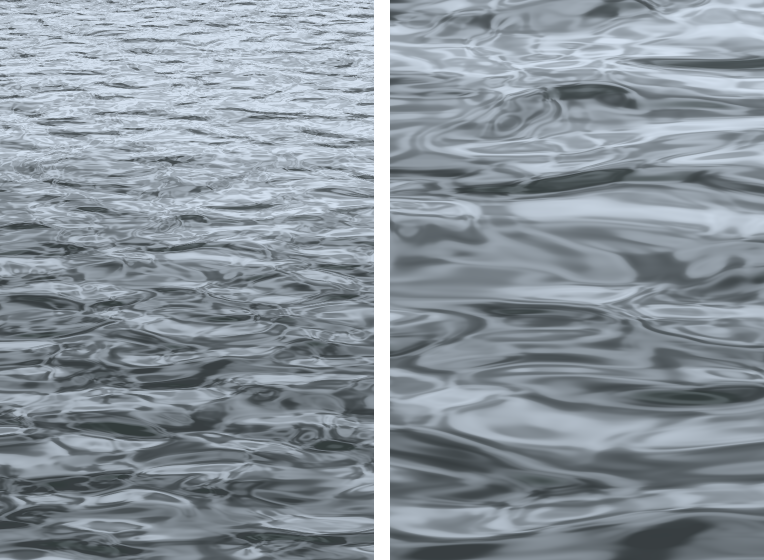
Left: the whole. Right: its middle third, enlarged.
This texture is drawn by a Shadertoy shader. Its source:

```glsl
vec2 randomDirection(vec2 cell) {
    float angle = 6.2832 * fract(sin(dot(cell, vec2(127.1, 311.7))) * 43758.55);
    return vec2(cos(angle), sin(angle));
}

float gradientNoise(vec2 p) {
    vec2 cell = floor(p), f = p - cell;
    vec2 blend = f * f * f * (f * (f * 6.0 - 15.0) + 10.0);
    vec2 right = vec2(1, 0), up = vec2(0, 1);
    float a = dot(randomDirection(cell), f);
    float b = dot(randomDirection(cell + right), f - right);
    float c = dot(randomDirection(cell + up), f - up);
    float d = dot(randomDirection(cell + 1.0), f - 1.0);
    return mix(mix(a, b, blend.x), mix(c, d, blend.x), blend.y);
}

// Rolling waves; ripples grow stronger with distance
float waveHeight(vec2 p, float far) {
    p += 0.45 * vec2(gradientNoise(p * 0.7 + 31.0), gradientNoise(p * 0.6 + 57.0));
    float height = gradientNoise(p + vec2(0.0, 0.12 * p.x));
    height += 0.42 * gradientNoise(p * vec2(1.5, 1.7) + vec2(9.0, -0.3 * p.x));
    return height + mix(0.05, 0.17, far) * gradientNoise(p * vec2(3.1, 3.4) + 17.0);
}

// Uneven cloud light, looked up by the direction of the reflected ray
float cloudLight(vec2 ray) {
    float light = gradientNoise(ray * 1.5 + 4.3) + 0.5 * gradientNoise(ray * 3.2 + 11.6);
    return mix(light, smoothstep(-0.25, 0.25, light) - 0.5, 0.4);
}

vec3 waterColor(vec2 uv) {
    // Perspective: cells shrink evenly towards the horizon
    float depth = 1.0 / (1.18 - uv.y);
    float far = smoothstep(0.3, 0.9, uv.y);
    vec2 p = vec2((uv.x - 0.33) * depth * 5.4, 20.0 * log(depth)) + 40.0;

    float h = waveHeight(p, far), stepSize = 0.03;
    vec2 slope = vec2(waveHeight(p + vec2(stepSize, 0), far) - h,
                      waveHeight(p + vec2(0, stepSize), far) - h) / stepSize;

    // Sky reflection folded by the slopes, over broad swells
    float swell = gradientNoise(p * vec2(0.3, 0.36) + 71.0);
    float clouds = cloudLight(slope * vec2(0.75, 0.8) + p * 0.12);
    float facing = smoothstep(-1.6, 1.6, slope.y) - 0.5;
    float tone = mix(0.33, 0.85, far) + 0.1 * (uv.x - 0.33);
    tone += 0.33 * facing + mix(0.44, 0.3, far) * clouds + 0.14 * swell;

    // Flat pale patches on the near water
    float pale = smoothstep(0.58, 0.85, slope.y + 0.6 * clouds + 0.5 * swell);
    tone = mix(tone, max(tone, 0.66 + 0.3 * clouds), 0.7 * pale * (1.0 - far));

    // Sparse dark flecks on steep far ripples
    tone -= 0.35 * far * smoothstep(0.9, 1.6, -slope.y - 0.4 * clouds);
    tone = clamp(tone, 0.03, 1.0);

    vec3 color = mix(vec3(0.20, 0.225, 0.235), vec3(0.83, 0.88, 0.935), tone);

    // Greenish hollows where the view reaches into the water
    float hollow = smoothstep(1.2, 1.8, -slope.y) * (1.0 - far);
    return mix(color, vec3(0.18, 0.225, 0.215), 0.5 * hollow);
}

void mainImage(out vec4 fragColor, in vec2 fragCoord) {
    // Average a 2 by 2 grid of samples for smooth edges
    vec3 color = vec3(0);
    for (int i = 0; i < 4; i++) {
        vec2 offset = vec2(i % 2, i / 2) * 0.5 - 0.25;
        color += waterColor((fragCoord + offset) / iResolution.y);
    }
    fragColor = vec4(color / 4.0, 1.0);
}
```
